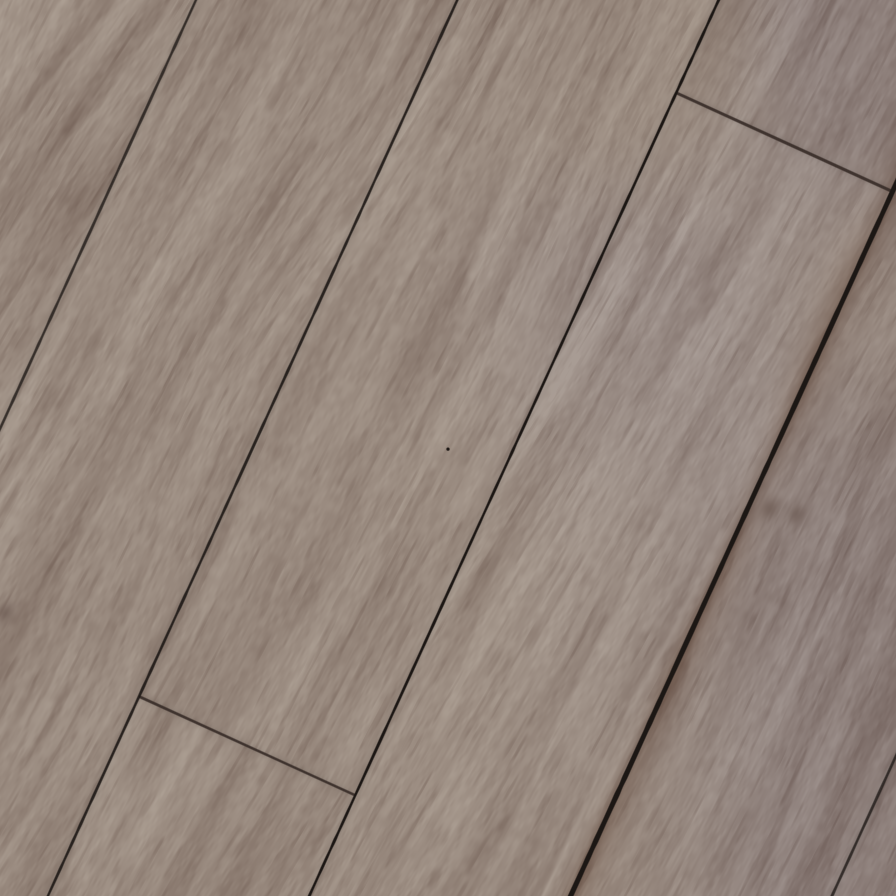
A three.js fragment shader for this texture:

```glsl
varying vec2 vUv;

float hash(vec2 p) {
  vec3 q = fract(vec3(p.xyx) * 0.1031);
  q += dot(q, q.yzx + 33.33);
  return fract((q.x + q.y) * q.z);
}

float noise(vec2 p) {
  vec2 i = floor(p), f = fract(p);
  f = f * f * (3.0 - 2.0 * f);
  return mix(mix(hash(i), hash(i + vec2(1.0, 0.0)), f.x),
             mix(hash(i + vec2(0.0, 1.0)), hash(i + 1.0), f.x), f.y);
}

float fbm(vec2 p) {
  float sum = 0.0, amplitude = 0.5;
  for (int i = 0; i < 4; i++) {
    sum += amplitude * noise(p);
    p = p * 2.03 + 17.3;
    amplitude *= 0.5;
  }
  return sum / 0.9375;
}

float line(float dist, float halfWidth) {
  return 1.0 - smoothstep(halfWidth - 0.001, halfWidth + 0.001, dist);
}

// Soft oval knot, elongated along the boards
float knot(vec2 p, vec2 center, float radius) {
  vec2 d = (p - center) / radius;
  return exp(-dot(d, d * vec2(1.0, 0.6)));
}

// Lightness of the grain, 0 dark to 1 pale
float grainTone(vec2 board, float seed) {
  vec2 offset = vec2(seed * 91.0, seed * 57.0) + 40.0;
  vec2 g = board;
  g.x -= (0.03 + 0.06 * seed) * g.y;
  g.x += 0.035 * (noise(board * vec2(6.0, 2.6) + offset) - 0.5);

  float broad = fbm(g * vec2(24.0, 2.0) + offset);
  float fiber = noise(g * vec2(130.0, 8.0) + offset);
  float fleck = smoothstep(0.55, 0.95, noise(g * vec2(230.0, 24.0) + offset));
  float pore = noise(g * vec2(400.0, 100.0) + offset);
  float patchy = fbm(board * vec2(7.0, 4.0) + offset);

  // Growth rings: slow ramp with a sharp dark edge
  float ramp = fract(g.x * 15.0 + 2.2 * fbm(g * vec2(5.0, 1.7) + offset));
  float ring = smoothstep(0.15, 0.88, ramp) * (1.0 - smoothstep(0.9, 1.0, ramp));
  ring *= smoothstep(0.25, 0.75, noise(board * vec2(11.0, 3.5) + offset));

  return 0.78 + 0.65 * (broad - 0.5) + 0.36 * (fiber - 0.5) + 0.28 * (pore - 0.5)
       + 0.4 * (patchy - 0.5) - 0.28 * fleck - 0.3 * ring + 0.12 * (seed - 0.5);
}

void main() {
  // Slanted board coordinates: x across, y along
  vec2 board = vec2(dot(vUv, vec2(0.9095, -0.4156)), dot(vUv, vec2(0.4156, 0.9095)));
  float row = (board.x - 0.0486) / 0.2653;
  float rowId = floor(row);
  float seamId = floor(row + 0.5);
  float seamDist = abs(row - seamId) * 0.2653;

  // Staggered end joints
  float plank = (board.y - 0.267 - 0.862 * rowId) / 1.75;
  float jointDist = abs(fract(plank + 0.5) - 0.5) * 1.75;
  float seed = hash(vec2(rowId + 11.0, floor(plank) + 23.0));

  // Wood with uneven light
  vec2 fromGlow = vUv - vec2(0.53, 0.62);
  float tone = grainTone(board, seed);
  tone += 0.14 * exp(-8.0 * dot(fromGlow, fromGlow)) - 0.16 * smoothstep(0.55, 1.0, vUv.x);
  vec3 wood = mix(vec3(0.49, 0.42, 0.38), vec3(0.64, 0.585, 0.54), clamp(tone, -0.35, 1.2));
  float coolCast = smoothstep(0.3, 0.8, noise(vUv * 3.0 + 5.0)) * smoothstep(0.3, 0.9, vUv.x);
  wood *= mix(vec3(1.0), vec3(0.97, 0.98, 1.03), coolCast);

  // Knots and a pinhole
  vec2 k = board;
  float knots = knot(k, vec2(0.602, 0.750), 0.010) + knot(k, vec2(0.631, 0.757), 0.009)
              + knot(k, vec2(-0.126, 0.290), 0.009);
  wood = mix(wood, vec3(0.41, 0.34, 0.31), 0.6 * min(knots, 1.0));
  wood = mix(wood, vec3(0.11, 0.09, 0.08), line(length(vUv - vec2(0.5, 0.4987)), 0.0018));

  // Brown stain beside the one open seam
  float open = 1.0 - step(0.5, abs(seamId - 2.0));
  float side = row < seamId ? smoothstep(0.35, 1.0, vUv.y) : 0.45;
  float stain = open * exp(-seamDist / (0.007 + 0.016 * side));
  stain *= 0.35 + 0.65 * noise(board * vec2(25.0, 9.0));
  wood = mix(wood, vec3(0.36, 0.25, 0.19), 0.75 * stain);

  // Joints and seams, fainter toward the outer boards
  float roughness = 0.0005 * (noise(board * vec2(4.0, 90.0)) - 0.5);
  float seam = line(seamDist + roughness, mix(0.0015, 0.0027, open));
  float strength = mix(1.0 - 0.12 * abs(seamId - 1.0), 1.0, open);
  vec3 color = mix(wood, vec3(0.25, 0.20, 0.18), 0.92 * line(jointDist + roughness, 0.0016));
  color *= 1.0 - 0.12 * exp(-min(seamDist, jointDist) / 0.003);
  color = mix(color, vec3(0.11, 0.09, 0.08), seam * strength);

  gl_FragColor = vec4(color, 1.0);
}
```
